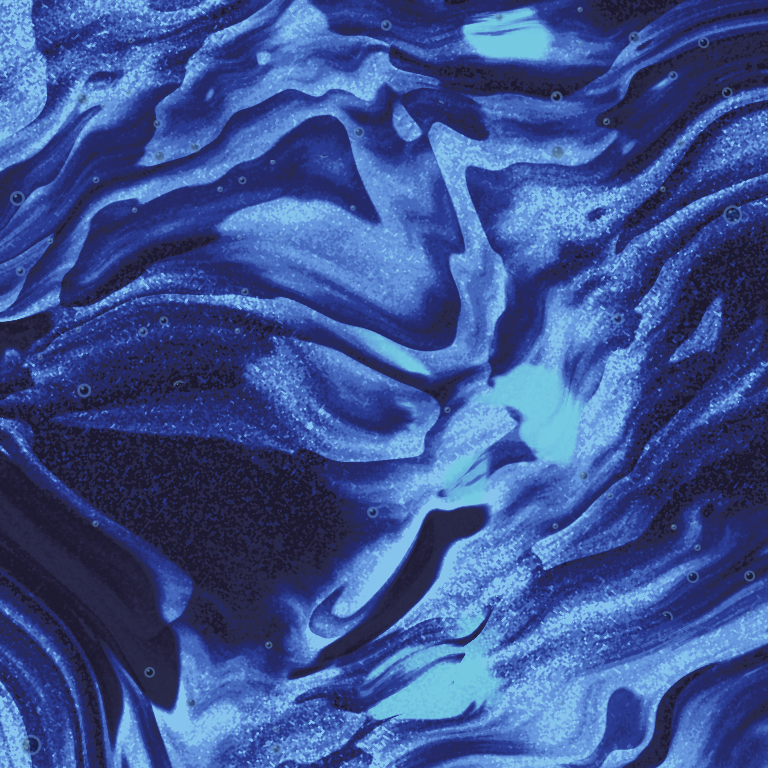
This texture is drawn by a Shadertoy shader. Its source:

```glsl
// Poured blue paint: folded currents, dark pools, turquoise sails and glitter.
// Noise bends the plane, stretched noise in it gives a tone from 0 to 1,
// and a colour ramp turns that tone into paint. Bubbles lie on top.

const vec3 POOL_BLACK = vec3(0.11, 0.10, 0.19);
const vec3 DUSK       = vec3(0.16, 0.16, 0.29);
const vec3 NAVY       = vec3(0.14, 0.16, 0.41);
const vec3 ROYAL      = vec3(0.16, 0.23, 0.57);
const vec3 AZURE      = vec3(0.27, 0.41, 0.74);
const vec3 SKY        = vec3(0.40, 0.59, 0.87);
const vec3 ICE        = vec3(0.53, 0.77, 0.93);
const vec3 TURQUOISE  = vec3(0.43, 0.80, 0.87);

float hash(vec2 p) {
    vec3 h = fract(vec3(p.xyx) * 0.1031);
    h += dot(h, h.yzx + 33.33);
    return fract((h.x + h.y) * h.z);
}

float noise(vec2 p) {
    vec2 cell = floor(p), f = fract(p);
    vec2 s = f * f * f * (f * (f * 6.0 - 15.0) + 10.0);
    float low = mix(hash(cell), hash(cell + vec2(1, 0)), s.x);
    float high = mix(hash(cell + vec2(0, 1)), hash(cell + vec2(1, 1)), s.x);
    return mix(low, high, s.y);
}

// Four octaves, mean 0.5, deviation about 0.13
float fbm(vec2 p) {
    float sum = 0.0, weight = 0.0, amp = 1.0;
    for (int i = 0; i < 4; i++) {
        sum += amp * noise(p);
        weight += amp;
        p = p * 2.03 + vec2(17.3, 9.1);
        amp *= 0.46;
    }
    return sum / weight;
}

// fbm with mean 0 and deviation 1
float unitFbm(vec2 p) {
    return (fbm(p) - 0.5) / 0.13;
}

// Stir the plane with ever smaller eddies
vec2 stir(vec2 p) {
    float scale = 2.3, reach = 0.28;
    for (int i = 0; i < 4; i++) {
        vec2 q = p * scale + float(i) * 7.7;
        p += reach * (vec2(noise(q), noise(q + 31.4)) - 0.5);
        scale *= 1.9;
        reach *= 0.46;
    }
    return p;
}

// Currents form a valley below and a rising slope above
vec2 current(vec2 p) {
    float x = p.x - 0.42;
    float valley = 0.6 * sqrt(x * x + 0.012);
    float bend = mix(valley, 0.35 * p.x, smoothstep(0.4, 0.8, p.y));
    return vec2(p.x * 2.3, (p.y - bend) * 5.2);
}

// Sheet of paint that brightens slowly and ends in a crisp edge
float fold(float phase) {
    float edge = clamp(fwidth(phase) * 1.5, 0.06, 0.5);
    float x = fract(phase);
    return smoothstep(0.0, 0.95, x) * (1.0 - smoothstep(1.0 - edge, 1.0, x));
}

vec3 paint(float t) {
    vec3 c = mix(POOL_BLACK, DUSK, smoothstep(0.0, 0.09, t));
    c = mix(c, NAVY, smoothstep(0.09, 0.23, t));
    c = mix(c, ROYAL, smoothstep(0.25, 0.48, t));
    c = mix(c, AZURE, smoothstep(0.48, 0.70, t));
    c = mix(c, SKY, smoothstep(0.70, 0.87, t));
    return mix(c, ICE, smoothstep(0.87, 0.98, t));
}

// Scattered bubbles: dim body, pale rim, small highlight
vec3 addBubbles(vec3 col, vec2 uv, float grid, float share, float pixel) {
    vec2 cell = floor(uv * grid);
    float size = hash(cell + 5.3);
    float radius = mix(0.06, 0.18, size * size);
    vec2 centre = 0.25 + 0.5 * vec2(hash(cell + 11.7), hash(cell + 23.9));
    vec2 d = fract(uv * grid) - centre;
    float soft = 1.5 * pixel * grid;
    float present = step(1.0 - share, hash(cell + 41.1));
    float body = 1.0 - smoothstep(radius - soft, radius + soft, length(d));
    float rim = 1.0 - smoothstep(0.01, 0.01 + soft, abs(length(d) - radius));
    float glint = 1.0 - smoothstep(0.0, 0.02 + soft, length(d - radius * vec2(-0.3, 0.4)));
    col = mix(col, col * 0.7, body * present);
    col = mix(col, mix(col, SKY, 0.5), rim * present);
    return mix(col, ICE, 0.6 * glint * present);
}

void mainImage(out vec4 fragColor, in vec2 fragCoord) {
    vec2 uv = fragCoord / iResolution.y;
    float pixel = 1.0 / iResolution.y;
    vec2 stirred = stir(uv);
    vec2 flow = current(stirred);

    // Tone from broad currents, folded sheets, filaments and hairlines
    float broad = unitFbm(flow * 0.9 + 3.7);
    float sheet = (fold(fbm(flow + 20.0) * 5.5) - 0.47) / 0.3;
    float filament = unitFbm(flow * vec2(1.5, 4.0) + 50.0);
    float hairline = unitFbm(flow * vec2(5.0, 11.0) + 33.0);
    float score = 0.48 * broad + 0.42 * sheet + 0.36 * filament + 0.28 * hairline - 0.17;
    float tone = 1.0 / (1.0 + exp(-1.8 * score));

    // Turquoise sails, then dark pools with a pale lip
    float sail = smoothstep(0.69, 0.76, fbm(stirred * vec2(4.5, 5.5) + 9.0));
    float sailTone = 0.94 + 0.04 * filament;
    tone = mix(tone, sailTone, sail * smoothstep(0.15, 0.45, tone));
    float depth = fbm(flow * vec2(1.0, 0.75) + 71.0);
    float pool = smoothstep(0.635, 0.66, depth);
    tone += 0.14 * smoothstep(0.59, 0.63, depth) * (1.0 - pool);
    tone = mix(tone, 0.08 * tone, pool);

    // Glitter on a slanted grid, faint in pools and sails
    vec2 slanted = mat2(0.8, 0.6, -0.6, 0.8) * uv + 2.0;
    float patches = smoothstep(0.35, 0.65, noise(stirred * 4.0 + 60.0));
    float dusting = mix(0.35, 1.0, patches) * (1.0 - 0.8 * pool) * (1.0 - 0.7 * sail);
    float grain = noise(slanted * 350.0) - 0.5;
    float spark = smoothstep(0.74, 0.95, noise(slanted * 240.0 + 13.0));
    tone += dusting * (0.36 * grain + 0.33 * spark - 0.02);

    vec3 col = paint(clamp(tone, 0.0, 1.0));
    col = mix(col, TURQUOISE, 0.7 * sail * smoothstep(0.7, 0.95, tone));

    float clusters = smoothstep(0.45, 0.7, noise(uv * 3.0 + 80.0));
    col = addBubbles(col, uv, 13.0, 0.03 + 0.12 * clusters, pixel);
    col = addBubbles(col, uv + 0.37, 27.0, 0.02 + 0.14 * clusters, pixel);
    fragColor = vec4(col, 1.0);
}
```
